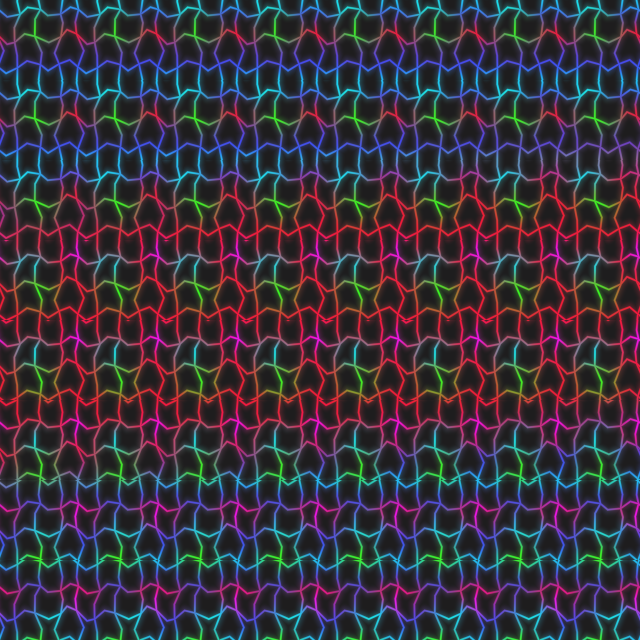
Give the GLSL for this pattern, as a Shadertoy shader.

```glsl
// Glowing neon net of jagged cells on near-black, eight tiles each way, with drifting hues.
#define TILES 8.0
#define CELLS vec2(4.0, 3.0)
#define ROW_START 0.44
#define ROW_DRIFT 0.089
#define HUE_DRIFT 0.096
#define CHEVRON 0.20
#define LINE_HALF 0.0014
#define GLOW_RADIUS 0.0046
#define GLOW_GAIN 0.34
#define BACKGROUND vec3(0.118, 0.114, 0.118)

const vec3 RED = vec3(1.0, 0.09, 0.22);
const vec3 BLUE = vec3(0.24, 0.30, 1.0);
const vec3 VIOLET = vec3(0.45, 0.22, 0.85);
const vec3 CYAN = vec3(0.10, 0.92, 1.0);
const vec3 GREEN = vec3(0.24, 1.0, 0.14);
const vec3 MAGENTA = vec3(1.0, 0.06, 0.95);

vec2 hash2(vec2 p) {
    vec3 q = fract(p.xyx * vec3(0.1031, 0.1030, 0.0973));
    q += dot(q, q.yzx + 33.33);
    return fract((q.xx + q.yz) * q.zy);
}

float segmentDistance(vec2 p, vec2 a, vec2 b) {
    vec2 ab = b - a;
    return length(p - a - ab * clamp(dot(p - a, ab) / dot(ab, ab), 0.0, 1.0));
}

// The middle row of each tile is bent more strongly than the others.
float bend(vec2 id) {
    return mod(id.y, CELLS.y) == 1.0 ? 2.1 : 1.0;
}

vec2 node(vec2 id) {
    vec2 jitter = hash2(mod(id, CELLS) + 7.0) - 0.5;
    return id + jitter * vec2(0.26, 0.22) * bend(id);
}

// Distance to the net: each edge is two strokes meeting at a kink.
float netDistance(vec2 grid) {
    vec2 size = 1.0 / (TILES * CELLS);
    vec2 base = floor(grid);
    float d = 1.0;
    for (int y = -1; y <= 1; y++)
    for (int x = -1; x <= 1; x++) {
        vec2 id = base + vec2(x, y);
        vec2 a = node(id);
        vec2 right = node(id + vec2(1, 0));
        vec2 below = node(id + vec2(0, 1));
        vec2 rnd = hash2(mod(id, CELLS) + 23.0);
        float side = mod(id.x, 2.0) < 0.5 ? 1.0 : -1.0;
        vec2 kinkH = mix(a, right, 0.35 + 0.25 * rnd.x);
        kinkH.y += side * CHEVRON * (0.8 + 0.4 * rnd.y);
        vec2 kinkV = mix(a, below, 0.35 + 0.3 * rnd.y);
        kinkV.x += (rnd.x - 0.5) * 0.36 * bend(id);
        vec2 p = grid * size;
        a *= size;
        kinkH *= size;
        kinkV *= size;
        d = min(d, segmentDistance(p, a, kinkH));
        d = min(d, segmentDistance(p, kinkH, right * size));
        d = min(d, segmentDistance(p, a, kinkV));
        d = min(d, segmentDistance(p, kinkV, below * size));
    }
    return d;
}

// Soft colour spot repeated once per unit square.
float spot(vec2 p, vec2 center, vec2 radius) {
    vec2 q = (fract(p - center + 0.5) - 0.5) / radius;
    return exp(-dot(q, q));
}

vec3 lineColor(vec2 tile, vec2 pos) {
    // Outer zones cycle cyan, red and blue; a slanted middle zone is red.
    vec3 zone = mix(BLUE, VIOLET, spot(tile, vec2(0.45, 0.6), vec2(0.35, 0.2)));
    zone = mix(zone, CYAN, 0.75 * spot(vec2(0.0, tile.y), vec2(0.0, 0.01), vec2(1.0, 0.12)));
    zone = mix(zone, RED, 0.95 * spot(tile, vec2(0.95, 0.42), vec2(0.38, 0.17)));
    float slant = pos.y + 0.09 * pos.x;
    float middle = smoothstep(0.27, 0.40, slant) * (1.0 - smoothstep(0.69, 0.80, slant));
    vec3 color = mix(zone, RED, middle);

    // Spots slip downward from one tile row to the next.
    vec2 slip = vec2(tile.x, tile.y / (1.0 + HUE_DRIFT));
    float edge = smoothstep(0.22, 0.36, pos.y);
    color = mix(color, MAGENTA, edge * spot(slip, vec2(0.96, 0.87), vec2(0.15, 0.16)));
    vec2 cyanCenter = vec2(0.30 + 0.38 * pos.y * pos.y, 0.04);
    color = mix(color, CYAN, spot(slip, cyanCenter, vec2(0.25, 0.18)));
    color = mix(color, GREEN, spot(slip, vec2(0.48, 0.34), vec2(0.25, 0.19)));
    return color;
}

void mainImage(out vec4 fragColor, in vec2 fragCoord) {
    vec2 pos = fragCoord / iResolution.y;
    pos.y = 1.0 - pos.y;
    vec2 tile = pos * TILES;

    // Stepped row drift leaves small cuts at some tile borders.
    float shift = ROW_START + ROW_DRIFT * floor(tile.y);
    float d = netDistance(tile * CELLS - vec2(0.0, shift));

    // Crisp core over a soft halo.
    float pixel = 0.75 / iResolution.y;
    float core = 1.0 - smoothstep(LINE_HALF - pixel, LINE_HALF + pixel, d);
    float glow = GLOW_GAIN * exp(-d / GLOW_RADIUS) * (1.0 - smoothstep(0.006, 0.014, d));
    vec3 light = lineColor(tile, pos);
    vec3 color = BACKGROUND + light * glow;
    color = mix(color, light, 0.92 * core);
    fragColor = vec4(min(color, 1.0), 1.0);
}
```
